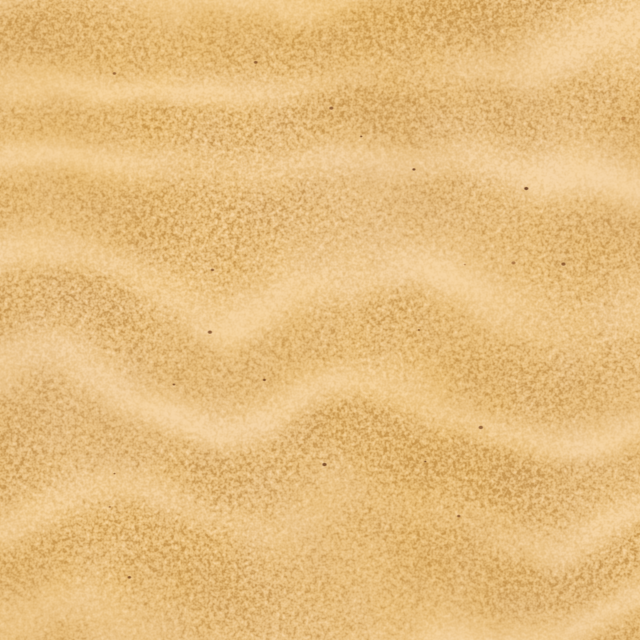
Give the GLSL for this texture, as a Shadertoy shader.

```glsl
const vec3 SHADE_SAND = vec3(0.79, 0.595, 0.315);
const vec3 MID_SAND   = vec3(0.907, 0.745, 0.49);
const vec3 CREST_SAND = vec3(0.965, 0.835, 0.64);
const vec3 SPECK_DARK = vec3(0.36, 0.18, 0.07);
const vec3 SPECK_RUST = vec3(0.66, 0.38, 0.15);
const float TAU = 6.2831853;

vec2 hash2(vec2 cell) {
    uvec2 q = uvec2(ivec2(cell) + 4096);
    uint h = q.x * 1597334677u ^ q.y * 3812015801u;
    h = (h ^ (h >> 15)) * 2246822519u;
    h ^= h >> 13;
    uint k = h * 3266489917u;
    k ^= k >> 16;
    return vec2(h & 65535u, k & 65535u) / 65535.0;
}

vec2 rotate(vec2 p, float angle) {
    float c = cos(angle), s = sin(angle);
    return vec2(c * p.x - s * p.y, s * p.x + c * p.y);
}

float cornerSlope(vec2 cell, vec2 offset) {
    float angle = TAU * hash2(cell).x;
    return dot(vec2(cos(angle), sin(angle)), offset);
}

float gradientNoise(vec2 p) {
    vec2 i = floor(p), f = p - i;
    vec2 u = f * f * f * (f * (f * 6.0 - 15.0) + 10.0);
    vec2 e = vec2(1.0, 0.0);
    float low  = mix(cornerSlope(i, f), cornerSlope(i + e.xy, f - e.xy), u.x);
    float high = mix(cornerSlope(i + e.yx, f - e.yx), cornerSlope(i + e.xx, f - e.xx), u.x);
    return mix(low, high, u.y);
}

// Wind ripples: soft broad crests that wander, merge and fade along their length
float rippleCrest(vec2 p, float count) {
    float bend = 0.19 * gradientNoise(p * vec2(2.5, 2.0) + 7.3)
               + 0.06 * gradientNoise(p * vec2(5.5, 4.2) + 31.7)
               + 0.012 * gradientNoise(p * 15.0 + 3.1);
    float phase = TAU * count * (p.y + bend - 0.05 * p.x);
    float wave = 0.5 + 0.5 * cos(phase + 0.35 * sin(phase + 0.8));
    float strength = 0.9 + 1.1 * gradientNoise(p * vec2(3.4, 5.0) + 53.4);
    return pow(wave, 1.5) * clamp(strength, 0.2, 1.2);
}

// Packed grains in three sizes, each turned to hide its lattice
float grain(vec2 p, float frequency) {
    float sum = 0.0, size = 1.0, weight = 0.6;
    for (int i = 0; i < 3; i++) {
        float turn = 0.6 + 1.1 * float(i);
        sum += weight * gradientNoise(rotate(p, turn) * frequency * size + 19.6 * float(i));
        size *= 1.55;
        weight *= 0.95;
    }
    return sum;
}

// Sparse specks: x is coverage, y is the tint
vec2 specks(vec2 p, float cells, float density, float edge) {
    vec2 cell = floor(p * cells);
    vec2 pick = hash2(cell + 211.0);
    vec2 center = (cell + 0.15 + 0.7 * hash2(cell + 503.0)) / cells;
    vec2 offset = (p - center) * vec2(0.85, 1.1);
    float radius = mix(0.0011, 0.003, pick.y * pick.y);
    float cover = 1.0 - smoothstep(radius - edge, radius + edge, length(offset));
    float tint = hash2(cell + 907.0).x;
    return vec2(cover * step(pick.x, density) * mix(0.85, 0.45, tint), tint);
}

vec3 sandColor(float tone) {
    vec3 lower = mix(SHADE_SAND, MID_SAND, smoothstep(-0.25, 0.55, tone));
    return mix(lower, CREST_SAND, smoothstep(0.35, 1.2, tone));
}

void mainImage(out vec4 fragColor, in vec2 fragCoord) {
    vec2 p = fragCoord / iResolution.y;
    float pixel = 1.0 / iResolution.y;

    // Broad light and shade
    float crest = rippleCrest(p, 5.8);
    float patches = gradientNoise(rotate(p, 0.5) * 2.6 + 71.2)
                  + 0.6 * gradientNoise(rotate(p, 0.9) * 9.0 + 5.8)
                  + 0.35 * gradientNoise(rotate(p, 1.3) * 38.0 + 43.0);
    float tone = 0.36 + 0.5 * crest + 0.24 * patches;

    // Grain is coarse in the hollows and varies from place to place
    float roughness = mix(0.86, 0.5, clamp(crest, 0.0, 1.0));
    roughness *= 1.0 + 0.6 * gradientNoise(rotate(p, 0.4) * 4.0 + 29.3);
    tone += roughness * grain(p, 112.0);
    vec3 color = sandColor(tone);

    // Drift between golden and pale sand
    float pale = gradientNoise(rotate(p, 0.7) * 2.7 + 97.5)
               + 0.5 * gradientNoise(rotate(p, 0.2) * 21.0 + 13.0);
    color += pale * vec3(-0.006, 0.004, 0.042);

    vec2 speck = specks(p, 13.0, 0.13, pixel);
    color = mix(color, mix(SPECK_DARK, SPECK_RUST, speck.y), speck.x);

    fragColor = vec4(color, 1.0);
}
```
